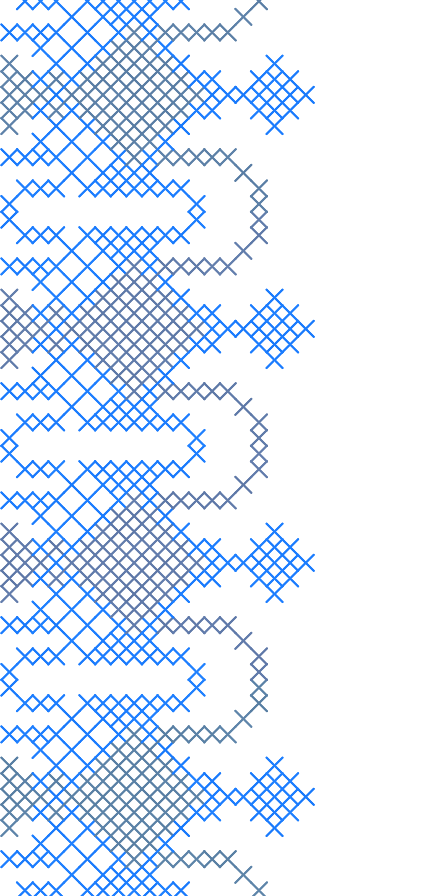
Write a Shadertoy shader that draws this pattern.

```glsl
// Cross-stitch border: blue and slate X stitches on white cloth, in a motif that
// repeats every 15 rows up the canvas and is mirrored about its centre row.
// Each cell is classed by formulas, then drawn as two rounded diagonal strokes.

const float ROWS_PER_REPEAT = 15.0;

float hash(vec2 p) {
    return fract(sin(dot(p, vec2(127.1, 311.7))) * 43758.5453);
}

// Thread for a cell: 0 = bare cloth, 1 = blue, 2 = slate
int threadAt(vec2 cell) {
    int c = int(cell.x);
    int r = int(abs(mod(cell.y + 7.0, ROWS_PER_REPEAT) - 7.0));
    if (c < 0 || c > 19) return 0;
    int d = abs(c - 8) + r;

    // Large medallion with a blue outline
    if (d <= 4) return 2;
    if (d == 5) return 1;

    // Open lattice on the left, and the foot of the medallion
    if (c < 8 && r < 7 && ((d == 7 && r >= 1) || (d == 9 && r >= 3))) return 1;
    if (r == 5 && abs(c - 8) == 1) return 1;

    // Half diamond on the left edge and the band joining it
    if (c + r <= 2 || (r <= 1 && c <= 4)) return 2;

    // Small diamond on the right and its link
    if (abs(c - 17) + r <= 2) return 1;
    if (r <= 1 && c + r == 14) return 1;

    // Slate scallop between repeats
    if (r == 4 && c >= 10 && c <= 14) return 2;
    if (r == 5 && c == 15) return 2;
    if (r >= 6 && c == 16) return 2;

    // Blue rails and the closed ends of the white slot
    if (r == 4 && c <= 2) return 1;
    if (r == 6 && c >= 1 && c <= 11 && c != 4) return 1;
    if (r == 7 && (c == 0 || c == 12)) return 1;
    return 0;
}

// Distance to an X whose arms reach the corners of a unit cell
float crossDistance(vec2 p) {
    p = abs(p);
    float along = min(0.5 * (p.x + p.y), 0.51);
    return length(p - along);
}

vec3 threadColour(int thread, vec2 cell) {
    float repeat = floor((cell.y + 7.0) / ROWS_PER_REPEAT);
    float tint = hash(vec2(repeat, 3.0)) - 0.5;
    float shade = 0.03 * (hash(cell) - 0.5);
    vec3 slate = vec3(0.37, 0.49, 0.66) + tint * vec3(0.03, -0.04, 0.02);
    return (thread == 1 ? vec3(0.11, 0.49, 1.0) : slate) + shade;
}

void mainImage(out vec4 fragColor, in vec2 fragCoord) {
    // One unit is one stitch; row zero is the centre of the lowest medallion
    float pixel = 57.44 / iResolution.y;
    vec2 p = fragCoord * pixel - vec2(0.1, 5.86);
    vec2 home = floor(p);
    vec3 colour = vec3(1.0);

    // Neighbours are included so that stroke ends overlap cell edges
    for (int j = -1; j <= 1; j++) {
        for (int i = -1; i <= 1; i++) {
            vec2 cell = home + vec2(i, j);
            int thread = threadAt(cell);
            if (thread == 0) continue;
            float d = crossDistance(p - cell - 0.5) - 0.073;
            float ink = smoothstep(0.5 * pixel, -0.5 * pixel, d);
            colour = mix(colour, threadColour(thread, cell), ink);
        }
    }
    fragColor = vec4(colour, 1.0);
}
```
